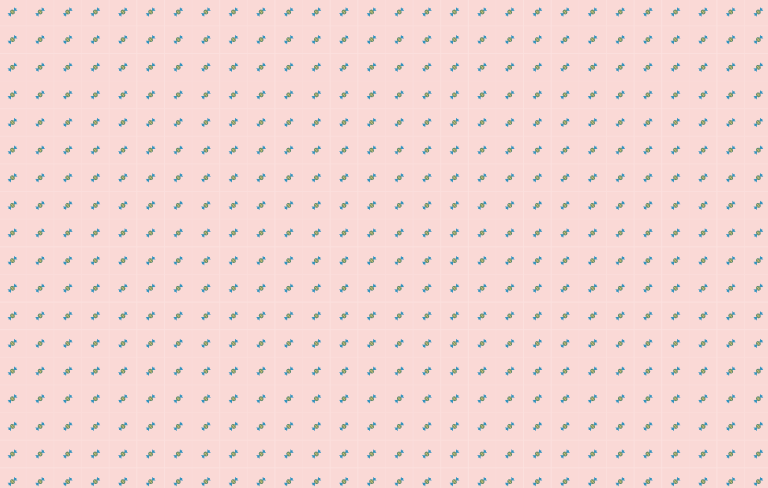
Reproduce this pattern procedurally as a Shadertoy shader.

```glsl
// Small diagonal wrapped candies on pale pink tiles with faint, uneven seams.
#define COLUMNS 27.8
#define PHASE vec2(0.048, -0.066)
#define TILT 0.73
#define BODY_SIZE vec2(0.078, 0.088)
#define FAN_LENGTH 0.112
#define SEAM_WIDTH 0.034
#define SAMPLES 3
#define PINK vec3(0.98, 0.85, 0.84)
#define SEAM_PINK vec3(0.99, 0.895, 0.885)
#define BLUE vec3(0.20, 0.58, 0.75)
#define GREEN vec3(0.23, 0.49, 0.42)
#define TAN vec3(0.80, 0.73, 0.44)

float hash(vec2 p) {
    vec3 q = fract(vec3(p.xyx) * 0.1031);
    q += dot(q, q.yzx + 33.33);
    return fract((q.x + q.y) * q.z);
}

float coverage(float dist, float soft) {
    return 1.0 - smoothstep(-soft, soft, dist);
}

// Scalloped wrapper end, opening along +x from its knot.
float fanDistance(vec2 p) {
    float angle = atan(p.y, p.x);
    float rim = length(p) - FAN_LENGTH - 0.012 * cos(angle * 9.0);
    float sides = (abs(p.y) - 0.9 * p.x) * 0.743;
    return max(rim, sides);
}

float bodyDistance(vec2 p) {
    return (length(p / BODY_SIZE) - 1.0) * min(BODY_SIZE.x, BODY_SIZE.y);
}

vec3 drawCandy(vec3 base, vec2 p, float soft) {
    float c = cos(TILT), s = sin(TILT);
    p = vec2(c * p.x + s * p.y, c * p.y - s * p.x);

    // Twisted ends
    float fan = fanDistance(vec2(abs(p.x) - 0.064, p.y));
    vec3 color = mix(base, BLUE, coverage(fan, soft));

    // Outlined body with curved stripes
    float body = bodyDistance(p);
    color = mix(color, GREEN, coverage(body, soft));
    color = mix(color, TAN, coverage(body + 0.016, soft));
    float bend = p.x + 3.0 * p.y * p.y;
    float stripe = abs(abs(bend) - 0.032) - 0.009;
    return mix(color, GREEN, coverage(max(stripe, body), soft));
}

// Joints vary in strength from one line to the next.
float seamAmount(float x, float seed, float soft) {
    float line = floor(x + 0.5);
    float strength = mix(0.15, 0.85, hash(vec2(line + 64.0, seed)));
    return strength * coverage(abs(x - line) - 0.5 * SEAM_WIDTH, soft);
}

vec3 drawTile(vec2 p, float soft) {
    float seams = max(seamAmount(p.x, 3.0, soft), seamAmount(p.y, 17.0, soft));
    return drawCandy(mix(PINK, SEAM_PINK, seams), fract(p) - 0.5, soft);
}

void mainImage(out vec4 fragColor, in vec2 fragCoord) {
    float pixel = COLUMNS / iResolution.x;
    float soft = 0.5 * pixel / float(SAMPLES);
    vec3 sum = vec3(0.0);

    // Average a grid of samples, with rows anchored at the top edge.
    for (int j = 0; j < SAMPLES; j++) {
        for (int i = 0; i < SAMPLES; i++) {
            vec2 jitter = (vec2(i, j) + 0.5) / float(SAMPLES) - 0.5;
            vec2 p = fragCoord + jitter - vec2(0.0, iResolution.y);
            sum += drawTile(p * pixel + PHASE, soft);
        }
    }
    fragColor = vec4(sum / float(SAMPLES * SAMPLES), 1.0);
}
```
